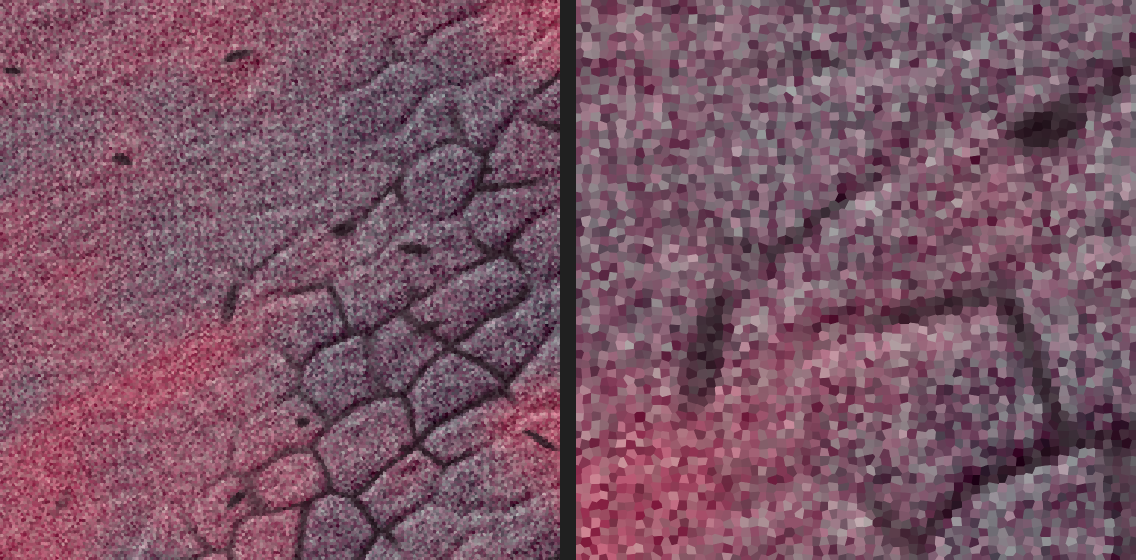
Left, the full canvas; right, a detail of the centre.
Give the GLSL for this texture, as a Shadertoy shader.

```glsl
// Grainy pink and mauve stone: slanted relief, cracked lumps and dark pits.

#define GRAINS 190.0
#define GRAIN_CONTRAST 1.0
#define SLANT 0.55
#define RELIEF 0.75
#define PIT_SHARE 0.36
#define PINK vec3(0.585, 0.350, 0.425)
#define MAUVE vec3(0.465, 0.370, 0.430)
#define RED_GLOW vec3(0.055, -0.035, -0.025)
#define SLATE vec3(0.375, 0.305, 0.375)
#define SHADOW vec3(0.150, 0.095, 0.125)

float hash(vec2 p) {
    return fract(sin(dot(p, vec2(127.1, 311.7))) * 43758.5453);
}

vec2 hash2(vec2 p) {
    return vec2(hash(p), hash(p + 57.3));
}

float noise(vec2 p) {
    vec2 i = floor(p), f = fract(p);
    f = f * f * (3.0 - 2.0 * f);
    return mix(mix(hash(i), hash(i + vec2(1, 0)), f.x),
               mix(hash(i + vec2(0, 1)), hash(i + vec2(1, 1)), f.x), f.y);
}

float fbm(vec2 p) {
    float sum = 0.0, amp = 0.5;
    for (int i = 0; i < 4; i++) {
        sum += amp * noise(p);
        p = p * 2.03 + 17.1;
        amp *= 0.5;
    }
    return sum / 0.9375;
}

// Coordinates along and across a direction
vec2 turn(vec2 p, float a) {
    float c = cos(a), s = sin(a);
    return vec2(c * p.x + s * p.y, c * p.y - s * p.x);
}

vec2 warp(vec2 p) {
    return p + 0.035 * (vec2(noise(p * 14.0), noise(p * 14.0 + 31.0)) - 0.5);
}

// Lumps gather at the lower right, the lower left stays smooth
float lumpRegion(vec2 p) {
    return smoothstep(0.0, 0.55, p.x - 0.55 * p.y + 0.4 * (noise(p * 4.0 + 3.0) - 0.5));
}

float smoothRegion(vec2 p) {
    vec2 d = p - vec2(0.17, 0.33);
    return exp(-9.0 * dot(d, d));
}

// Gap between the two nearest lump centres: zero in the grooves
float grooveGap(vec2 p) {
    vec2 q = turn(warp(p), SLANT) * vec2(6.5, 10.0) + 4.0;
    vec2 cell = floor(q);
    float near = 9.0, next = 9.0;
    for (int y = -1; y <= 1; y++)
    for (int x = -1; x <= 1; x++) {
        vec2 id = cell + vec2(x, y);
        float d = length(id + 0.15 + 0.7 * hash2(id) - q);
        next = min(next, max(near, d));
        near = min(near, d);
    }
    return next - near;
}

float height(vec2 p, float gap) {
    float ridges = fbm(turn(warp(p), SLANT) * vec2(13.0, 24.0));
    float lumps = smoothstep(0.0, 0.35, gap);
    return 0.65 * ridges * (1.0 - 0.75 * smoothRegion(p)) + 0.32 * lumps * lumpRegion(p);
}

// Scattered short pits, mostly along the slant
float pits(vec2 p) {
    vec2 q = warp(p) * 6.0;
    float dark = 0.0;
    for (int y = -1; y <= 1; y++)
    for (int x = -1; x <= 1; x++) {
        vec2 id = floor(q) + vec2(x, y);
        vec2 r = hash2(id + 8.5);
        vec2 d = turn(q - id - 0.2 - 0.6 * r, SLANT + 1.8 * (r.y - 0.5));
        vec2 size = vec2(mix(0.08, 0.26, r.x), mix(0.055, 0.085, r.y));
        float shape = 1.0 - smoothstep(0.55, 1.2, length(d / size));
        dark = max(dark, shape * step(hash(id + 91.0), PIT_SHARE));
    }
    return dark * (1.0 - smoothstep(0.4, 0.8, smoothRegion(p)));
}

// Flat colour of one grain at position p
vec3 grainColor(vec2 p, vec2 id) {
    float region = lumpRegion(p), calm = smoothRegion(p);

    // Broad colour patches
    float pink = fbm(p * 4.0 + 11.0) + 0.25 * calm - 0.12 * region;
    vec3 color = mix(MAUVE, PINK, smoothstep(0.3, 0.65, pink));
    color += RED_GLOW * smoothstep(0.5, 0.8, noise(turn(p, SLANT) * vec2(5.0, 8.0) + 20.0));
    float slate = smoothstep(0.55, 0.8, noise(p * 5.0 + 43.0));
    color = mix(color, SLATE, slate * mix(0.25, 0.75, region));

    // Light from the upper left
    vec2 toLight = vec2(-0.0045, 0.0070);
    float gap = grooveGap(p);
    float slope = height(p, gap) - height(p + toLight, grooveGap(p + toLight));
    color += clamp(slope * RELIEF, -0.2, 0.14) * vec3(0.85, 1.0, 0.92);

    // Speckle: pale grains lean grey, dark ones lean wine red
    float tone = (hash(id) + hash(id + 13.7) + hash(id + 29.1) - 1.5) * 2.0;
    float tint = (hash(id + 71.9) - 0.5) * 2.0;
    color += GRAIN_CONTRAST * (tone * vec3(0.074, 0.090, 0.076) + tint * vec3(-0.035, 0.045, 0.012));

    // Cracks and pits
    float crack = 1.0 - smoothstep(0.03, 0.14, gap);
    crack *= region * smoothstep(0.45, 0.65, noise(p * 9.0 + 5.0));
    return mix(color, SHADOW + 0.02 * tone, 0.85 * max(crack, pits(p)));
}

void mainImage(out vec4 fragColor, in vec2 fragCoord) {
    vec2 q = fragCoord / iResolution.y * GRAINS;
    vec2 cell = floor(q);

    // Two nearest grains in a jittered grid
    vec2 id1 = cell, id2 = cell, r1 = vec2(9.0), r2 = vec2(9.0);
    for (int y = -1; y <= 1; y++)
    for (int x = -1; x <= 1; x++) {
        vec2 id = cell + vec2(x, y);
        vec2 r = id + 0.25 + 0.5 * hash2(id + 3.3) - q;
        if (dot(r, r) < dot(r1, r1)) {
            r2 = r1; id2 = id1;
            r1 = r; id1 = id;
        } else if (dot(r, r) < dot(r2, r2)) {
            r2 = r; id2 = id;
        }
    }

    // Blend across the shared border over about one pixel
    float border = dot(0.5 * (r1 + r2), normalize(r2 - r1));
    float blend = 0.5 + 0.5 * smoothstep(0.0, 0.5 * GRAINS / iResolution.y, border);
    vec3 color = mix(grainColor((q + r2) / GRAINS, id2), grainColor((q + r1) / GRAINS, id1), blend);
    fragColor = vec4(clamp(color, 0.0, 1.0), 1.0);
}
```
